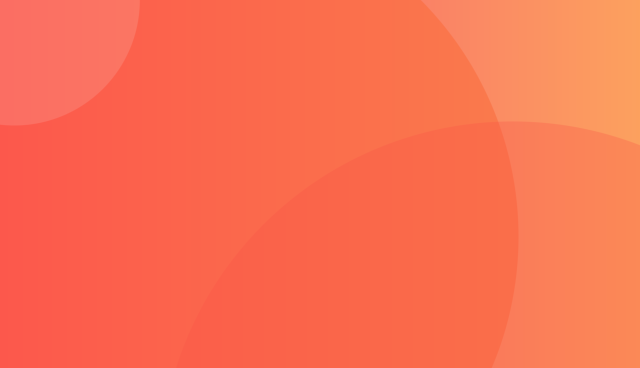
Reproduce this background procedurally as a Shadertoy shader.

```glsl
// Warm coral-to-orange background with three large overlapping translucent discs.

const vec3 CORAL = vec3(0.990, 0.345, 0.298);
const vec3 TANGERINE = vec3(0.980, 0.480, 0.300);
const vec3 SALMON = vec3(0.980, 0.505, 0.400);
const vec3 APRICOT = vec3(0.990, 0.630, 0.370);
const vec3 RED_TINT = vec3(0.975, 0.320, 0.270);
const vec3 WHITE_TINT = vec3(0.960, 1.000, 1.000);

// Coverage of a disc, with an edge softened over one pixel
float disc(vec2 p, vec2 center, float radius, float pixel) {
    float dist = length(p - center) - radius;
    return 1.0 - smoothstep(-0.5 * pixel, 0.5 * pixel, dist);
}

// Horizontal blend between two colours placed at x = start and x = end
vec3 gradient(float x, float start, float end, vec3 from, vec3 to) {
    return mix(from, to, clamp((x - start) / (end - start), 0.0, 1.0));
}

void mainImage(out vec4 fragColor, in vec2 fragCoord) {
    // One unit is the canvas height
    vec2 p = fragCoord / iResolution.y;
    float x = fragCoord.x / iResolution.x;
    float pixel = 1.5 / iResolution.y;

    // Bright backdrop and the wide coral disc over it
    vec3 color = gradient(x, 0.65, 1.0, SALMON, APRICOT);
    vec3 coralFill = gradient(x, 0.0, 0.8, CORAL, TANGERINE);
    color = mix(color, coralFill, disc(p, vec2(0.498, 0.357), 0.911, pixel));

    // Area left of the wide disc shares its fill
    color = mix(color, coralFill, 1.0 - step(0.498, p.x));

    // Red veil at the lower right
    color = mix(color, RED_TINT, 0.30 * disc(p, vec2(1.393, -0.289), 0.959, pixel));

    // Pale disc in the upper left corner
    color = mix(color, WHITE_TINT, 0.13 * disc(p, vec2(0.039, 1.0), 0.341, pixel));

    fragColor = vec4(color, 1.0);
}
```
